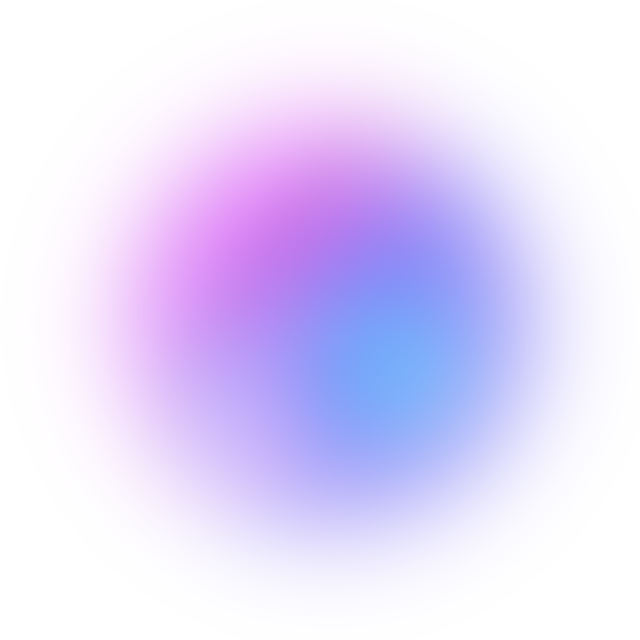
Give the GLSL for this background, as a Shadertoy shader.

```glsl
// A soft round glow on white: magenta and pink at the upper left run into
// violet on the right, with a blue core and a lavender veil below.
// The hue is a diagonal gradient plus two round tints, faded by one radial falloff.

// Colours
const vec3 PAPER    = vec3(1.0);
const vec3 PINK     = vec3(0.86, 0.42, 0.96);
const vec3 MAGENTA  = vec3(0.79, 0.41, 0.91);
const vec3 VIOLET   = vec3(0.52, 0.45, 0.96);
const vec3 LAVENDER = vec3(0.75, 0.62, 0.98);
const vec3 BLUE     = vec3(0.45, 0.67, 0.98);

// Outer falloff
const vec2  GLOW_CENTER = vec2(0.514, 0.495);
const float GLOW_RADIUS = 0.316;
const float GLOW_POWER  = 3.6;

// Diagonal gradient: direction, then start and end of each blend along it
const vec2 AXIS         = vec2(0.85, -0.53);
const vec2 PINK_SPAN    = vec2(-0.234, -0.117);
const vec2 VIOLET_SPAN  = vec2(-0.156, 0.117);

// Round tints
const vec2  LAVENDER_CENTER = vec2(0.378, 0.350);
const float LAVENDER_RADIUS = 0.185;
const vec2  BLUE_CENTER     = vec2(0.625, 0.420);
const float BLUE_RADIUS     = 0.163;

// Bell-shaped weight, 1 at the center
float bell(vec2 p, vec2 center, float radius) {
    vec2 d = (p - center) / radius;
    return exp(-dot(d, d));
}

vec3 glowHue(vec2 p) {
    float along = dot(p - GLOW_CENTER, AXIS);
    vec3 hue = mix(PINK, MAGENTA, smoothstep(PINK_SPAN.x, PINK_SPAN.y, along));
    hue = mix(hue, VIOLET, smoothstep(VIOLET_SPAN.x, VIOLET_SPAN.y, along));
    hue = mix(hue, LAVENDER, bell(p, LAVENDER_CENTER, LAVENDER_RADIUS));
    return mix(hue, BLUE, bell(p, BLUE_CENTER, BLUE_RADIUS));
}

// Flat in the middle, with a long soft rim
float glowStrength(vec2 p) {
    float r = length(p - GLOW_CENTER) / GLOW_RADIUS;
    return exp(-pow(r, GLOW_POWER));
}

void mainImage(out vec4 fragColor, in vec2 fragCoord) {
    vec2 p = fragCoord / iResolution.xy;
    fragColor = vec4(mix(PAPER, glowHue(p), glowStrength(p)), 1.0);
}
```
